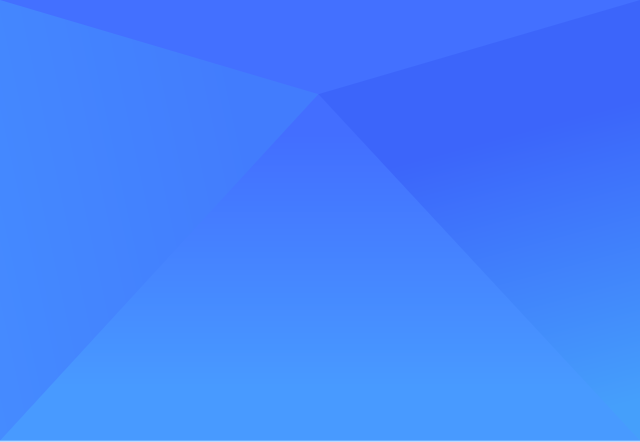
Give the GLSL for this background, as a WebGL 1 fragment shader.

```glsl
precision highp float;

uniform vec2 u_resolution;

const vec3 TOP_BLUE = vec3(0.262, 0.438, 1.0);
const vec3 FRONT_HIGH = vec3(0.262, 0.430, 1.0);
const vec3 FRONT_LOW = vec3(0.283, 0.602, 1.0);
const vec3 LEFT_LIGHT = vec3(0.270, 0.545, 1.0);
const vec3 LEFT_DEEP = vec3(0.260, 0.485, 0.992);
const vec3 RIGHT_DEEP = vec3(0.235, 0.398, 0.982);
const vec3 RIGHT_LIGHT = vec3(0.272, 0.625, 0.985);
const vec3 RIM_PALE = vec3(0.72, 0.86, 1.0);
const float RIM_HEIGHT = 0.003;

// Signed distance to the line from a to b, positive on its left
float lineSide(vec2 p, vec2 a, vec2 b) {
    vec2 along = normalize(b - a);
    return along.x * (p.y - a.y) - along.y * (p.x - a.x);
}

float coverage(float dist, float pixel) {
    return clamp(dist / pixel + 0.5, 0.0, 1.0);
}

// Wedge at the apex, swept counterclockwise from start to end
float wedge(vec2 p, vec2 apex, vec2 start, vec2 end, float pixel) {
    float inside = min(lineSide(p, apex, start), lineSide(p, end, apex));
    return coverage(inside, pixel);
}

vec3 ramp(vec3 from, vec3 to, float low, float high, float t) {
    return mix(from, to, clamp((t - low) / (high - low), 0.0, 1.0));
}

void main() {
    vec2 uv = gl_FragCoord.xy / u_resolution;
    float aspect = u_resolution.x / u_resolution.y;
    float pixel = 1.0 / u_resolution.y;
    vec2 scale = vec2(aspect, 1.0);
    vec2 p = uv * scale;
    float depth = 1.0 - uv.y;

    // Facet corners
    vec2 apex = vec2(0.4975, 0.787) * scale;
    vec2 topLeft = vec2(0.0, 1.0) * scale;
    vec2 topRight = scale;
    vec2 bottomLeft = vec2(0.0, RIM_HEIGHT);
    vec2 bottomRight = vec2(1.0, RIM_HEIGHT) * scale;

    // Facet gradients
    vec3 front = ramp(FRONT_HIGH, FRONT_LOW, 0.30, 0.87, depth);
    vec3 left = ramp(LEFT_LIGHT, LEFT_DEEP, -0.3, 0.7, 2.0 * uv.x - 0.3 * depth);
    vec3 right = ramp(RIGHT_DEEP, RIGHT_LIGHT, 0.62, 1.30, depth + 0.39 * uv.x);

    // Upper and front facets meet at the apex, side facets cover the rest
    vec3 color = mix(front, TOP_BLUE, coverage(p.y - apex.y, pixel));
    color = mix(color, left, wedge(p, apex, topLeft, bottomLeft, pixel));
    color = mix(color, right, wedge(p, apex, bottomRight, topRight, pixel));

    // Pale lower rim
    color = mix(color, RIM_PALE, coverage(RIM_HEIGHT - p.y, pixel));
    gl_FragColor = vec4(color, 1.0);
}
```
